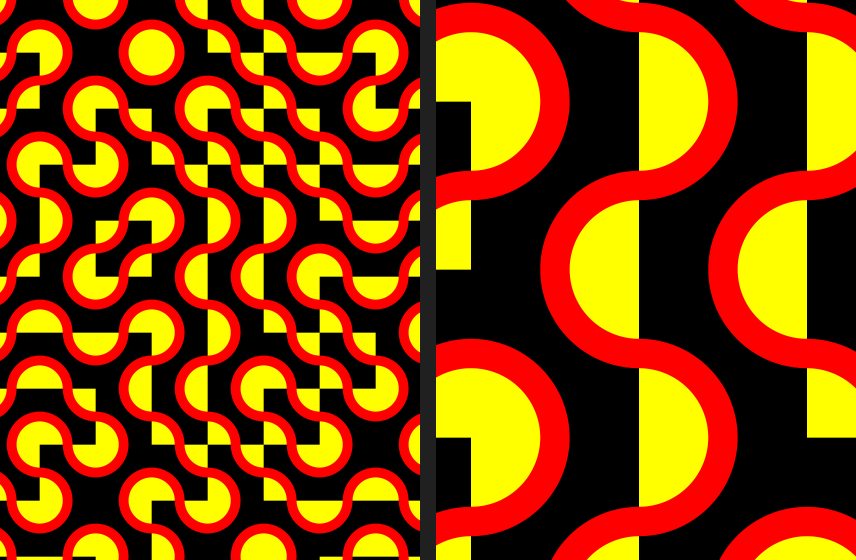
Left, the full canvas; right, a detail of the centre.
This pattern is drawn by a Shadertoy shader. Its source:

```glsl
// Truchet weave: red quarter-circle ribbons edging yellow corner discs on black.

const float TILES_DOWN = 10.0;
const vec2 GRID_OFFSET = vec2(0.708, 0.0625);  // first grid corner, in tiles
const float ARC_RADIUS = 0.5;
const float RIBBON_HALF_WIDTH = 0.0875;
const int SAMPLES = 3;                         // supersampling per axis

const vec3 BACKGROUND = vec3(0.0);
const vec3 RIBBON = vec3(1.0, 0.0, 0.0);
const vec3 DISC = vec3(1.0, 1.0, 0.0);

float hash(vec2 cell) {
    vec3 p = fract(cell.xyx * 0.1031);
    p += dot(p, p.yzx + 33.33);
    return fract((p.x + p.y) * p.z);
}

// Distance to the nearer of the two opposite corners that carry arcs
float cornerDistance(vec2 local) {
    return min(length(local), length(1.0 - local));
}

// Antialiased coverage: 1 where the signed distance is negative
float coverage(float dist, float blur) {
    return 1.0 - smoothstep(-blur, blur, dist);
}

vec3 truchet(vec2 grid, float blur) {
    vec2 cell = floor(grid);
    vec2 local = fract(grid);

    // Mirror about half of the tiles at random
    if (hash(cell) < 0.5) local.x = 1.0 - local.x;

    float arc = cornerDistance(local) - ARC_RADIUS;
    vec3 color = mix(BACKGROUND, DISC, coverage(arc, blur));
    return mix(color, RIBBON, coverage(abs(arc) - RIBBON_HALF_WIDTH, blur));
}

void mainImage(out vec4 fragColor, in vec2 fragCoord) {
    float pixel = TILES_DOWN / iResolution.y;
    float blur = 0.5 * pixel / float(SAMPLES);
    vec3 color = vec3(0.0);

    // Average subpixel samples so the straight tile seams are smooth too
    for (int y = 0; y < SAMPLES; y++) {
        for (int x = 0; x < SAMPLES; x++) {
            vec2 jitter = (vec2(x, y) + 0.5) / float(SAMPLES) - 0.5;
            color += truchet((fragCoord + jitter) * pixel - GRID_OFFSET, blur);
        }
    }
    fragColor = vec4(color / float(SAMPLES * SAMPLES), 1.0);
}
```
